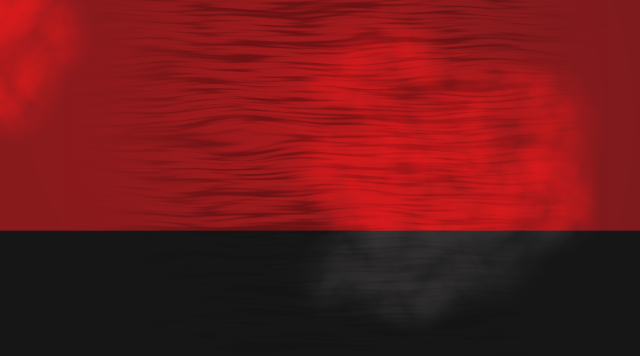
Give the GLSL for this background, as a Shadertoy shader.

```glsl
// A red wooden wall above a black floor, with soft smoke drifting over both.
// Smoke is a union of warped ellipses broken up by smooth cellular noise;
// wood grain is the same noise stretched sideways and bent around knots.

#define HORIZON 0.352
#define WALL_LEFT vec3(0.53, 0.10, 0.11)
#define WALL_RIGHT vec3(0.49, 0.10, 0.11)
#define WALL_GLOW vec3(0.66, 0.10, 0.11)
#define WALL_SMOKE vec3(0.84, 0.10, 0.11)
#define FLOOR_DARK vec3(0.088, 0.088, 0.088)
#define FLOOR_SMOKE vec3(0.205, 0.195, 0.195)
#define GRAIN_DEPTH 0.30
#define PUFF_DEPTH 1.5
#define WARP 0.022

vec2 hash2(vec2 cell) {
    vec3 q = fract(cell.xyx * vec3(0.1031, 0.1030, 0.0973));
    q += dot(q, q.yzx + 33.33);
    return fract((q.xx + q.yz) * q.zy);
}

// Smooth squared distance to the nearest scattered point
float cellular(vec2 p) {
    vec2 cell = floor(p), f = fract(p);
    float sum = 0.0;
    for (int y = -1; y <= 1; y++)
        for (int x = -1; x <= 1; x++) {
            vec2 o = vec2(x, y);
            vec2 d = o + hash2(cell + o) - f;
            sum += exp(-8.0 * dot(d, d));
        }
    return -log(sum + 1e-4) / 8.0;
}

float puffs(vec2 p) {
    float sum = 0.0, amp = 0.55;
    for (int i = 0; i < 4; i++) {
        sum += amp * cellular(p);
        p = mat2(1.6, 1.2, -1.2, 1.6) * p + 7.3;
        amp *= 0.5;
    }
    return sum;
}

vec2 swirl(vec2 p) {
    vec2 w = sin(p.yx * 9.0 + vec2(0.4, 2.1));
    w += 0.6 * sin(p.yx * 21.0 + p * 8.0 + vec2(3.0, 1.2));
    return p + WARP * w;
}

float blob(vec2 p, vec2 center, vec2 radius) {
    return 1.0 - smoothstep(0.45, 1.1, length((p - center) / radius));
}

// Combined coverage of all the smoke bodies
float smoke(vec2 p) {
    vec2 q = swirl(p);
    float clear = 1.0;
    clear *= 1.0 - 0.72 * blob(q, vec2(1.13, 0.64), vec2(0.36, 0.30));
    clear *= 1.0 - 0.85 * blob(q, vec2(1.20, 0.41), vec2(0.43, 0.27));
    clear *= 1.0 - 0.50 * blob(q, vec2(1.48, 0.66), vec2(0.20, 0.22));
    clear *= 1.0 - 0.55 * blob(q, vec2(1.55, 0.46), vec2(0.12, 0.20));
    clear *= 1.0 - 0.35 * blob(q, vec2(1.15, 0.90), vec2(0.10, 0.15));
    clear *= 1.0 - 0.55 * blob(q, vec2(1.10, 0.19), vec2(0.24, 0.13));
    clear *= 1.0 - 0.75 * blob(q, vec2(0.02, 0.88), vec2(0.24, 0.25));
    float body = 1.0 - clear;
    float billow = PUFF_DEPTH * (0.13 - puffs(q * 6.0));
    return clamp(body + billow * smoothstep(0.0, 0.5, body), 0.0, 1.0);
}

// Vertical push that bends the grain around a knot
float knot(vec2 p, vec2 center, vec2 size) {
    vec2 d = (p - center) / size;
    return d.y * size.y * exp(-dot(d, d));
}

float grain(vec2 p) {
    p.y += 0.006 * sin(p.x * 7.0 + p.y * 9.0) + 0.003 * sin(p.x * 19.0 + p.y * 25.0);
    p.y -= 0.75 * knot(p, vec2(0.68, 0.61), vec2(0.16, 0.06));
    p.y -= 0.70 * knot(p, vec2(1.33, 0.77), vec2(0.13, 0.06));
    float fine = cellular(p * vec2(7.0, 120.0));
    float broad = cellular(p * vec2(2.5, 42.0) + 11.0);
    return smoothstep(0.06, 0.45, 0.6 * fine + 0.5 * broad);
}

void mainImage(out vec4 fragColor, in vec2 fragCoord) {
    vec2 p = fragCoord / iResolution.y;
    float across = fragCoord.x / iResolution.x;
    float pixel = 1.0 / iResolution.y;

    // Shared layers
    float haze = smoke(p);
    vec2 g = (p - vec2(0.90, 0.66)) / vec2(0.52, 0.46);
    float glow = exp(-dot(g, g));
    float wear = smoothstep(0.10, 0.40, across) * (1.0 - smoothstep(0.68, 0.95, across));
    float streak = grain(p) * wear;

    // Red wall
    vec3 wall = mix(mix(WALL_LEFT, WALL_RIGHT, across), WALL_GLOW, glow);
    wall = mix(wall, WALL_SMOKE, haze);
    wall *= 1.0 - GRAIN_DEPTH * streak * (1.0 - 0.55 * haze);

    // Black floor
    vec3 ground = mix(FLOOR_DARK, FLOOR_SMOKE, haze);
    ground *= 1.0 - 0.4 * GRAIN_DEPTH * streak;

    float upper = smoothstep(-pixel, pixel, p.y - HORIZON);
    fragColor = vec4(mix(ground, wall, upper), 1.0);
}
```
